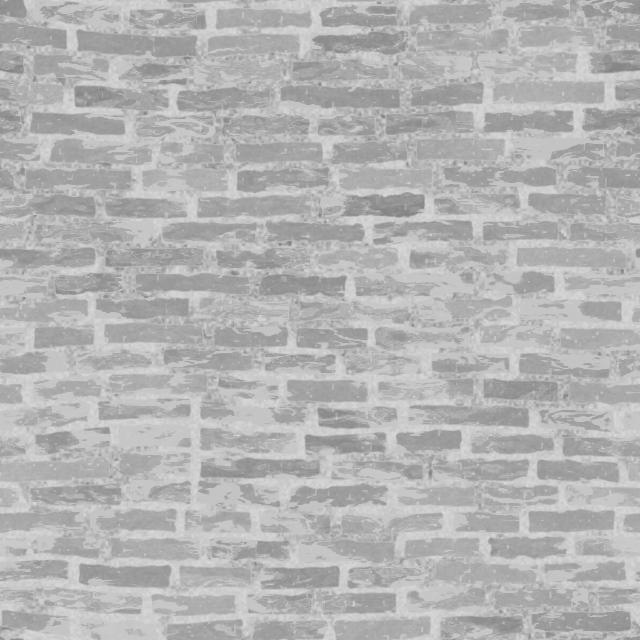
Give the GLSL for this texture, as a WebGL 1 fragment shader.

```glsl
precision highp float;
// Weathered grey brick wall: 24 wavy courses of six or seven uneven bricks,
// each a rough rounded box. Warped noise marbles the faces and smears lime
// over them; gritty mortar fills the joints. All noise wraps at the borders.

uniform vec2 u_resolution;

const float COURSES = 24.0;
const float MIN_BRICKS = 6.0;              // some courses hold one more
const vec2  JOINT = vec2(0.0125, 0.0075);  // mortar widths, canvas units
const float JOINT_JITTER = 0.34;           // shift of upright joints, in bricks
const float CORNER = 0.005;
const float COURSE_WAVE = 0.022;
const float TILT = 0.05;
const vec2  MARBLE_SCALE = vec2(16.0, 40.0);
const float BRICK_DARK = 0.605;
const float BRICK_LIGHT = 0.685;
const float GRIT_TONE = 0.715;
const float LIME_TONE = 0.825;
const float RIM_TONE = 0.78;

float hash(vec2 p) {
  vec3 q = fract(p.xyx * 0.1031);
  q += dot(q, q.yzx + 33.33);
  return fract((q.x + q.y) * q.z);
}

// Value noise that wraps after the given whole period
float noise(vec2 p, vec2 period) {
  vec2 cell = floor(p);
  vec2 f = p - cell;
  f = f * f * (3.0 - 2.0 * f);
  vec2 a = mod(cell, period);
  vec2 b = mod(cell + 1.0, period);
  return mix(mix(hash(a), hash(vec2(b.x, a.y)), f.x),
             mix(hash(vec2(a.x, b.y)), hash(b), f.x), f.y);
}

float fbm(vec2 p, vec2 period) {
  float sum = 0.0;
  float weight = 0.533;
  for (int i = 0; i < 4; i++) {
    sum += weight * noise(p, period);
    p *= 2.0;
    period *= 2.0;
    weight *= 0.5;
  }
  return sum;
}

float grain(vec2 uv, float scale) {
  return noise(uv * scale, vec2(scale));
}

// Position of upright joint i, measured in bricks along its course
float jointAt(float i, float course, float count) {
  return i + JOINT_JITTER * (hash(vec2(mod(i, count) + 31.0, course + 57.0)) - 0.5);
}

float roundedBox(vec2 p, vec2 halfSize, float radius) {
  vec2 q = abs(p) - halfSize + radius;
  return length(max(q, 0.0)) + min(max(q.x, q.y), 0.0) - radius;
}

void main() {
  vec2 uv = gl_FragCoord.xy / u_resolution;
  float soft = max(0.0012, 0.8 / u_resolution.y);

  // Courses
  float wave = noise(uv * vec2(4.0, 3.0), vec2(4.0, 3.0)) - 0.5
             + 0.25 * (noise(uv * vec2(13.0, 9.0), vec2(13.0, 9.0)) - 0.5);
  float y = (uv.y + COURSE_WAVE * wave) * COURSES;
  float course = mod(floor(y), COURSES);
  float count = MIN_BRICKS + step(0.5, hash(vec2(course, 7.0)));
  float stagger = 0.5 * mod(course, 2.0) + 0.4 * hash(vec2(course, 19.0));

  // Brick between two jittered joints
  float x = uv.x * count + stagger;
  float i = floor(x);
  if (x < jointAt(i, course, count)) i -= 1.0;
  else if (x > jointAt(i + 1.0, course, count)) i += 1.0;
  float left = jointAt(i, course, count);
  float right = jointAt(i + 1.0, course, count);
  vec2 id = vec2(mod(i, count), course);
  float toneRand = hash(id + 3.0);
  float wear = hash(id + vec2(71.0, 13.0));
  float marbled = smoothstep(0.25, 0.8, hash(id + vec2(23.0, 91.0)));

  vec2 local = vec2((x - 0.5 * (left + right)) / count, (fract(y) - 0.5) / COURSES);
  local.y += TILT * (hash(id + 43.0) - 0.5) * local.x;
  vec2 halfSize = 0.5 * (vec2((right - left) / count, 1.0 / COURSES) - JOINT);
  halfSize -= vec2(0.002, 0.0015) * hash(id + 67.0);
  float ragged = fbm(uv * 44.0, vec2(44.0)) - 0.5;
  float d = roundedBox(local, halfSize, CORNER) + mix(0.006, 0.017, wear * wear) * ragged;

  // Marbled face
  vec2 q = uv * MARBLE_SCALE + floor(90.0 * vec2(toneRand, wear));
  vec2 warp = vec2(fbm(q, MARBLE_SCALE), fbm(q + vec2(5.3, 8.7), MARBLE_SCALE));
  float swirl = fbm(q + 4.5 * warp, MARBLE_SCALE);
  float vein = 1.0 - smoothstep(0.0, 0.045, abs(swirl - 0.5));
  float fine = grain(uv, 256.0) - 0.5;
  float patches = fbm(uv * 6.0, vec2(6.0));
  float face = mix(BRICK_DARK, BRICK_LIGHT, toneRand) + 0.035 * fine;
  face += 0.06 * (patches - 0.5) + mix(0.08, 0.26, marbled) * (swirl - 0.5);
  face += mix(0.012, 0.07, marbled) * vein;
  face += 0.09 * smoothstep(0.82, 0.95, grain(uv, 150.0));

  // Lime smears gather on worn bricks and near their edges
  float edge = smoothstep(-0.012, 0.0, d);
  float smear = swirl + 0.10 * wear + 0.09 * edge + 0.25 * (patches - 0.5);
  face = mix(face, LIME_TONE - 0.03, 0.8 * smoothstep(0.67, 0.76, smear));
  face = mix(face, RIM_TONE, 0.65 * smoothstep(-0.0028, 0.0, d));

  // Mortar: dark grit with smooth pale patches
  float grit = GRIT_TONE + 0.15 * fine + 0.12 * (grain(uv, 180.0) - 0.5);
  grit -= 0.12 * smoothstep(0.8, 0.92, grain(uv, 110.0));
  float lime = smoothstep(0.42, 0.62, fbm(uv * 18.0, vec2(18.0)) + 0.5 * (patches - 0.5));
  float mortar = mix(grit, LIME_TONE + 0.05 * fine, 0.85 * lime);

  float tone = mix(face, mortar, smoothstep(-soft, soft, d));
  gl_FragColor = vec4(vec3(clamp(tone, 0.52, 0.87)), 1.0);
}
```
